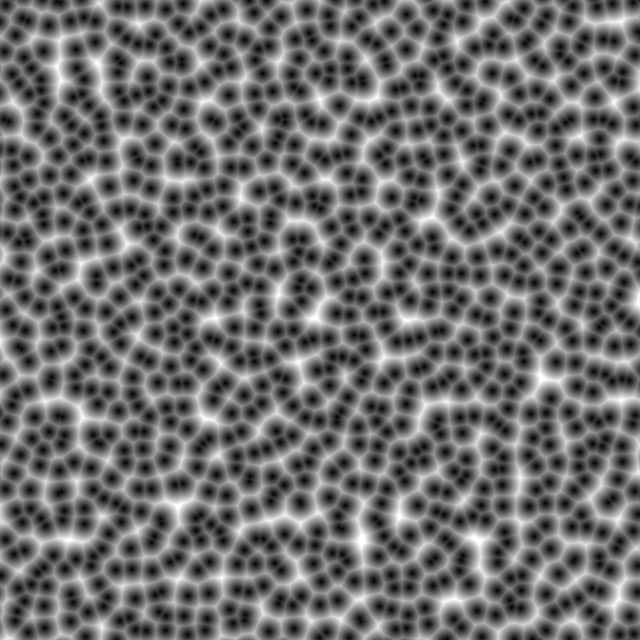
This texture is drawn by a Shadertoy shader. Its source:

```glsl
// Draws a grey cellular texture: dark soft dots divided by pale, branching ridges.

// Pseudo-random point inside the unit cell with the given integer index
vec2 cellPoint(vec2 cell) {
    vec3 p = fract(vec3(cell.xyx) * vec3(0.1031, 0.1030, 0.0973));
    p += dot(p, p.yzx + 33.33);
    return fract((p.xx + p.yz) * p.zy);
}

// Distance to the nearest scattered point, in cell widths
float nearestPoint(vec2 position) {
    vec2 cell = floor(position);
    vec2 local = position - cell;
    float nearestSquared = 4.0;
    for (int y = -1; y <= 1; y++) {
        for (int x = -1; x <= 1; x++) {
            vec2 neighbour = vec2(x, y);
            vec2 offset = neighbour + cellPoint(cell + neighbour + 17.0) - local;
            nearestSquared = min(nearestSquared, dot(offset, offset));
        }
    }
    return sqrt(nearestSquared);
}

void mainImage(out vec4 fragColor, in vec2 fragCoord) {
    vec2 uv = fragCoord / iResolution.y;

    // Average four samples per pixel to soften the creases
    float grey = 0.0;
    for (int i = 0; i < 4; i++) {
        vec2 subPixel = (vec2(i % 2, i / 2) - 0.5) * 0.5 / iResolution.y;
        grey += 0.25 * nearestPoint((uv + subPixel) * 32.0);
    }

    fragColor = vec4(vec3(clamp(grey, 0.0, 1.0)), 1.0);
}
```
